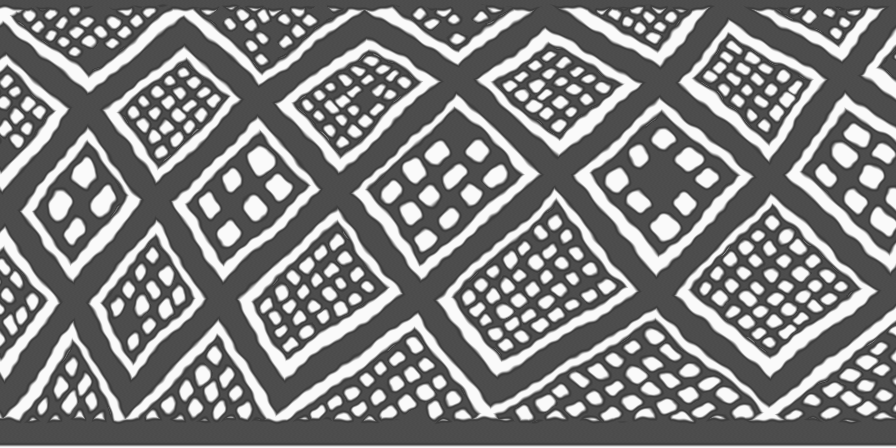
This pattern is drawn by a Shadertoy shader. Its source:

```glsl
const float PI = 3.14159265;
const float DESIGN_HEIGHT = 384.0;   // design units per canvas height

float hash(vec2 c) {
    return fract(sin(dot(c, vec2(127.1, 311.7))) * 43758.5);
}

float minOf(vec4 v) {
    return min(min(v.x, v.y), min(v.z, v.w));
}

// Uneven hand-cut edges from layered sines
vec2 handWobble(vec2 p, float amount) {
    return amount * (sin(p.yx * 0.09 + vec2(0.0, 2.0))
                   + 0.6 * sin(p.yx * 0.23 + p * 0.07)
                   + 0.4 * sin(p.yx * 0.51 - p * 0.13));
}

// Crossing of the dark bands, on a bowed and tilted lattice
vec2 bandCrossing(float column, float row) {
    float x = 81.0 - 6.0 * row + (155.0 + 7.0 * row) * column;
    x -= 6.2 * row * row * sin(column * PI / 4.0);
    x -= 3.5 * row * (4.0 - row) * sin(column * PI / 2.0);

    float tilt = mix(7.0, 2.0, smoothstep(2.0, 3.0, row));
    float y = 10.0 + 83.0 * row - tilt * column;
    y += 20.0 * step(row, 0.5);
    float bump = exp(-4.0 * (column - 2.2) * (column - 2.2));
    y -= 14.0 * bump * step(abs(row - 1.5), 0.6);
    return vec2(x, y);
}

float insideEdge(vec2 p, vec2 a, vec2 b) {
    vec2 e = b - a;
    return dot(p - a, normalize(vec2(-e.y, e.x)));
}

vec4 edgeDistances(vec2 p, vec2 top, vec2 right, vec2 bottom, vec2 left) {
    return vec4(insideEdge(p, top, right), insideEdge(p, right, bottom),
                insideEdge(p, bottom, left), insideEdge(p, left, top));
}

float roundedBox(vec2 p, vec2 halfSize) {
    float radius = 0.65 * min(halfSize.x, halfSize.y);
    vec2 q = abs(p) - halfSize + radius;
    return length(max(q, 0.0)) + min(max(q.x, q.y), 0.0) - radius;
}

// Grid of uneven pips stretched between opposite edges; positive inside
float pips(vec4 room, vec4 centreRoom, float pitch, float dropRate, vec2 id) {
    vec2 span = max(room.xy + room.zw, vec2(1.0));
    vec2 count = max(round((centreRoom.xy + centreRoom.zw) / pitch), vec2(1.0));
    vec2 grid = room.xy / span * count;
    vec2 seed = floor(grid) + id * 17.0;
    vec2 size = span / count;
    vec2 rnd = vec2(hash(seed), hash(seed + 5.3));
    vec2 local = (fract(grid) - 0.5 + 0.16 * (rnd.yx - 0.5)) * size;
    float shape = -roundedBox(local, size * (0.25 + 0.13 * rnd));
    return hash(seed + 9.1) < dropRate ? -4.0 : shape;
}

// White outline and pips of one diamond; positive inside the white
float diamond(vec2 p, float column, float row) {
    vec2 top = bandCrossing(column, row - 1.0);
    vec2 right = bandCrossing(column + 0.5, row);
    vec2 bottom = bandCrossing(column, row + 1.0);
    vec2 left = bandCrossing(column - 0.5, row);
    vec2 id = vec2(column, row);

    // Border rows stay open towards the border
    vec4 inset = vec4(10.5);
    if (row < 0.5) inset.xw = vec2(-30.0);
    if (row > 3.5) inset.yz = vec2(-30.0);

    vec4 rnd = vec4(hash(id), hash(id + 2.1), hash(id + 4.7), hash(id + 7.9));
    vec4 lineWidth = vec4(5.0, 7.5, 7.5, 6.0) + 4.0 * rnd;
    lineWidth += 1.3 * sin(dot(p, vec2(0.031, 0.043)) + 6.0 * rnd);

    vec4 outer = edgeDistances(p, top, right, bottom, left) - inset;
    vec4 room = outer - lineWidth;
    float outline = min(minOf(outer), -minOf(room));

    vec2 centre = 0.25 * (top + right + bottom + left);
    vec4 centreRoom = edgeDistances(centre, top, right, bottom, left) - inset - 10.0;
    bool coarse = abs(row - 2.0) < 0.5;
    float pitch = coarse ? 29.0 : 13.5 + 1.1 * row;
    float dropRate = row < 0.5 ? 0.15 : 0.02;
    float dots = pips(room - 3.0, centreRoom, pitch, dropRate, id);
    return max(outline, min(dots, minOf(room) - 2.5));
}

void mainImage(out vec4 fragColor, in vec2 fragCoord) {
    float unitsPerPixel = DESIGN_HEIGHT / iResolution.y;
    vec2 p = fragCoord * unitsPerPixel;
    p.y = DESIGN_HEIGHT - p.y;
    vec2 q = p + handWobble(p, 1.1);

    // Staggered rows of diamonds
    float white = -100.0;
    for (int row = 0; row < 5; row++) {
        for (int k = -1; k < 6; k++) {
            float column = float(k) + 0.5 * float(row % 2);
            white = max(white, diamond(q, column, float(row)));
        }
    }

    // Dark borders and the pale lower rim
    white = min(white, min(q.y - 8.0, 359.0 - q.y));
    white = max(white, p.y - 382.0);

    // Ink with a darker rim beside the white
    float softness = max(1.4, unitsPerPixel);
    float grain = 0.006 * sin(p.x * 1.7 + 2.0 * sin(p.y * 0.9)) * sin(p.y * 2.1);
    float tone = mix(0.30 + grain, 0.24, smoothstep(-3.2, -1.4, white));
    tone = mix(tone, 0.98, smoothstep(-softness, softness, white));
    fragColor = vec4(vec3(tone), 1.0);
}
```
